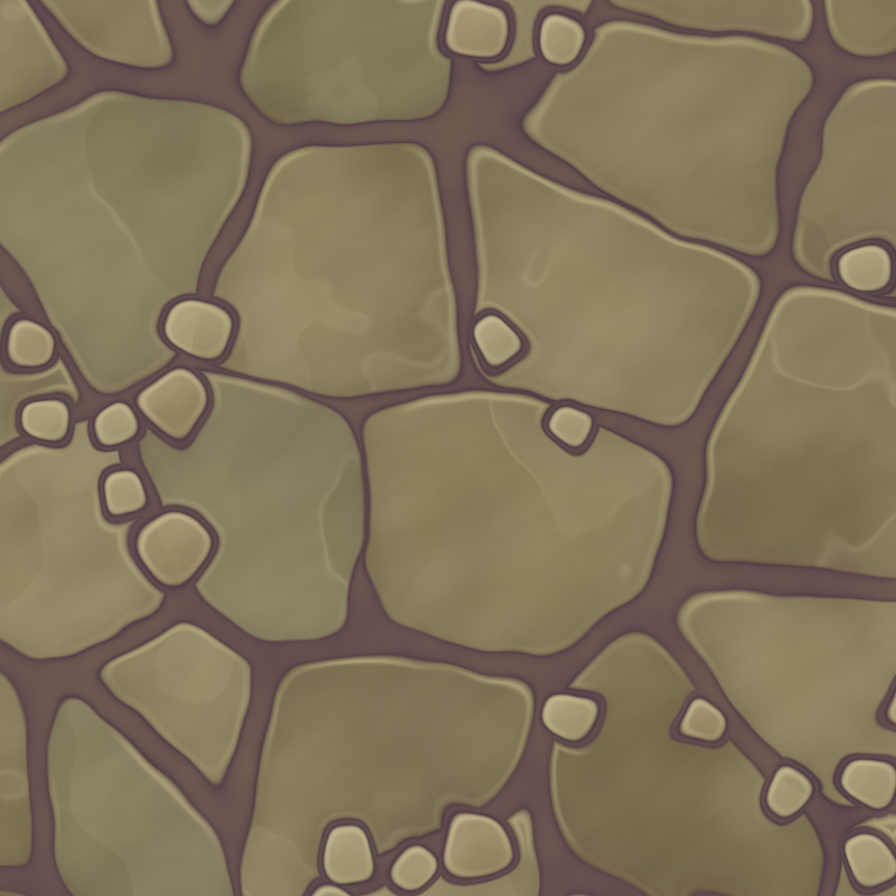
Write a Shadertoy shader that draws this texture.

```glsl
vec2 hash2(vec2 p) {
    return fract(sin(vec2(dot(p, vec2(127.1, 311.7)), dot(p, vec2(269.5, 183.3)))) * 43758.5453);
}

float noise(vec2 p) {
    vec2 i = floor(p), f = fract(p);
    f = f * f * (3.0 - 2.0 * f);
    return mix(mix(hash2(i).x, hash2(i + vec2(1, 0)).x, f.x),
               mix(hash2(i + vec2(0, 1)).x, hash2(i + vec2(1, 1)).x, f.x), f.y);
}

float fbm(vec2 p) {
    float sum = 0.0, amp = 0.53;
    for (int i = 0; i < 4; i++) {
        sum += amp * noise(p);
        p = mat2(1.6, 1.2, -1.2, 1.6) * p + 7.3;
        amp *= 0.5;
    }
    return sum;
}

vec2 slabSite(vec2 cell) {
    return (cell + 0.5 + 0.88 * (hash2(cell + 3.0) - 0.5)) / vec2(3.2, 4.5);
}

// Rounded Voronoi slabs: xy = cell, z = distance to the joint, w = facing to the light
vec4 slabs(vec2 p) {
    p += 0.045 * (vec2(noise(p * 6.0), noise(p * 6.0 + 31.0)) - 0.5);
    p += 0.010 * (vec2(noise(p * 24.0), noise(p * 24.0 + 17.0)) - 0.5);
    p = mat2(0.95, 0.31, -0.31, 0.95) * p;
    vec2 cell = floor(p * vec2(3.2, 4.5)), home = cell, toHome = vec2(9);
    for (int j = -1; j <= 1; j++)
    for (int i = -1; i <= 1; i++) {
        vec2 c = cell + vec2(i, j), r = slabSite(c) - p;
        if (dot(r, r) < dot(toHome, toHome)) { toHome = r; home = c; }
    }
    float sum = 1e-12;
    vec2 lean = vec2(0);
    for (int j = -2; j <= 2; j++)
    for (int i = -2; i <= 2; i++) {
        if (i == 0 && j == 0) continue;
        vec2 r = slabSite(home + vec2(i, j)) - p;
        vec2 n = normalize(r - toHome);
        float w = exp(-90.0 * dot(0.5 * (r + toHome), n));
        sum += w;
        lean += w * n;
    }
    return vec4(home, -log(sum) / 90.0, dot(lean / sum, vec2(-0.3, 0.95)));
}

// Pebbles gathered along the joints: xy = offset, z = signed distance, w = random tone
vec4 pebbles(vec2 p) {
    vec4 best = vec4(0, 0, 1, 0);
    p += 0.008 * (vec2(noise(p * 28.0), noise(p * 28.0 + 9.0)) - 0.5);
    vec2 cell = floor(p * 12.0);
    for (int j = -1; j <= 1; j++)
    for (int i = -1; i <= 1; i++) {
        vec2 c = cell + vec2(i, j), h = hash2(c + 40.0);
        vec2 centre = (c + 0.5 + 0.38 * (h - 0.5)) / 12.0;
        if (noise(centre * 5.0 + 8.0) < 0.62) continue;
        if (slabs(centre).z > 0.032) continue;
        float angle = 6.283 * h.x, radius = mix(0.023, 0.039, h.y);
        vec2 offset = (p - centre) / radius;
        vec2 q = mat2(cos(angle), sin(angle), -sin(angle), cos(angle)) * offset;
        q.x *= 1.0 + 0.25 * h.x + 0.2 * q.y;
        q = abs(q);
        float d = (pow(pow(q.x, 2.8) + pow(q.y, 2.8), 1.0 / 2.8) - 1.0) * radius;
        if (d < best.z) best = vec4(offset, d, h.x);
    }
    return best;
}

void mainImage(out vec4 fragColor, in vec2 fragCoord) {
    vec2 p = fragCoord / iResolution.y;
    vec4 slab = slabs(p), pebble = pebbles(p);
    vec2 tone = hash2(slab.xy + 11.0);

    // Mortar, with a dark line where it meets stone
    float width = mix(0.0015, 0.014, smoothstep(0.2, 0.8, noise(p * 7.0 + 5.0)));
    float inside = min(slab.z - width, pebble.z - 0.007);
    float outline = exp(-abs(inside) / 0.003) * (0.3 + 0.6 * noise(p * 13.0));
    outline = max(outline, 0.8 * exp(-abs(pebble.z) / 0.003));
    vec3 mortar = mix(vec3(0.38, 0.29, 0.30), vec3(0.45, 0.37, 0.32), fbm(p * 14.0));
    mortar = mix(mortar, vec3(0.28, 0.20, 0.26), outline);

    // Slab face: broad washes, slanted strokes and shallow ledges
    vec2 local = p + tone * 5.0;
    float wash = fbm(local * 5.0);
    float stroke = fbm(mat2(0.8, -0.6, 0.6, 0.8) * local * vec2(11.0, 24.0));
    float ledge = fbm(local * 3.2 + 0.04 * stroke) - 0.53;
    vec3 stone = mix(vec3(0.49, 0.43, 0.32), vec3(0.56, 0.51, 0.375), smoothstep(0.22, 0.68, wash));
    stone = mix(stone, vec3(0.49, 0.48, 0.36), 0.45 * smoothstep(0.6, 0.9, tone.x));
    stone += 0.035 * (tone.y - 0.5) + 0.06 * (stroke - 0.5);
    stone += 0.022 * smoothstep(-0.004, 0.004, ledge);
    stone += 0.045 * exp(-pow(ledge / 0.006, 2.0)) * smoothstep(0.5, 0.75, noise(p * 8.0 + 2.0));

    // Worn rim, bright towards the light and brown away from it
    float rim = exp(-pow((inside - 0.007) / 0.0032, 2.0)) * smoothstep(0.25, 0.7, noise(p * 10.0));
    stone -= vec3(0.05, 0.06, 0.04) * exp(-max(inside, 0.0) / 0.016) * (0.6 - 0.4 * slab.w);
    stone = mix(stone, vec3(0.70, 0.65, 0.49), rim * (0.5 + 0.35 * slab.w));
    vec3 col = mix(mortar, stone, smoothstep(-0.001, 0.004, inside));

    // Pale pebbles
    float light = dot(pebble.xy, vec2(-0.45, 0.9));
    vec3 pale = mix(vec3(0.59, 0.52, 0.39), vec3(0.66, 0.62, 0.47), pebble.w);
    pale += 0.035 * light + 0.10 * (stroke - 0.5);
    float pebbleRim = exp(-pow((pebble.z + 0.006) / 0.003, 2.0));
    pale = mix(pale, vec3(0.77, 0.72, 0.56), pebbleRim * (0.45 + 0.35 * clamp(light, -1.0, 1.0)));
    col = mix(col, pale, smoothstep(0.001, -0.004, pebble.z));

    fragColor = vec4(col, 1.0);
}
```
